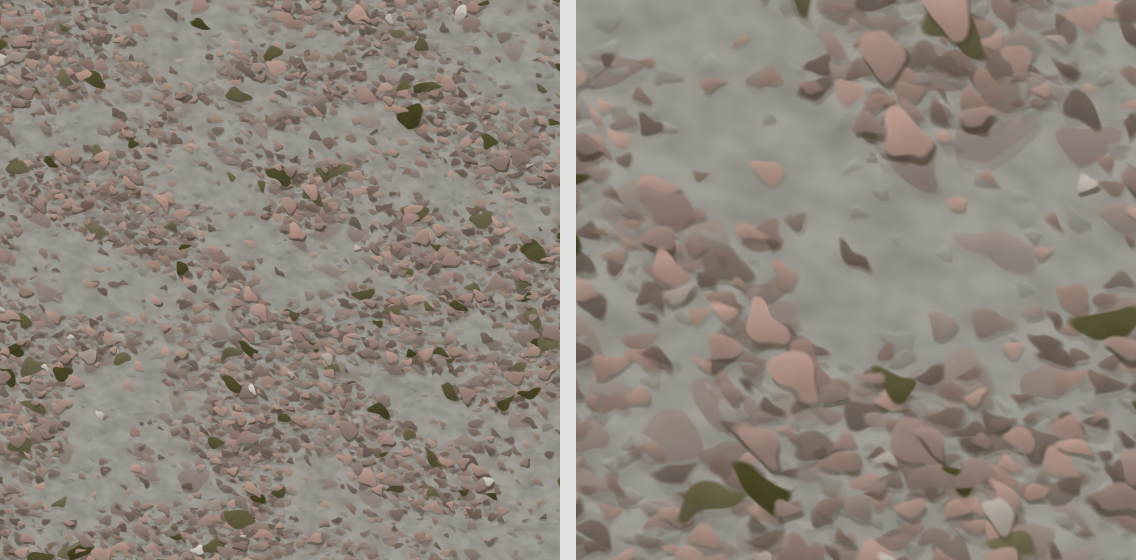
Left: the whole. Right: its middle third, enlarged.
This texture is drawn by a three.js fragment shader. Its source:

```glsl
#define EDGE 0.0012        // half width of a soft edge
#define SLOPE -0.22        // mean tilt of stones and drifts
#define TILT_SPREAD 1.5    // random tilt around the slope
#define RAGGED 0.22        // warp of the outlines, in cells
#define CORNERS 0.17       // three-sided bulge of a stone
#define SHADE 0.09         // light from above on each stone
#define DRIFT_SCALE vec2(3.6, 6.5)
#define STRAY 0.13         // share of stones left on bare sand

varying vec2 vUv;

const vec3 SAND_DARK  = vec3(0.535, 0.525, 0.495);
const vec3 SAND_LIGHT = vec3(0.625, 0.615, 0.585);
const vec3 SHADOW     = vec3(0.275, 0.240, 0.185);
const vec3 BROWN      = vec3(0.370, 0.320, 0.285);
const vec3 MAUVE      = vec3(0.510, 0.445, 0.415);
const vec3 TAUPE      = vec3(0.580, 0.525, 0.490);
const vec3 PINK       = vec3(0.700, 0.580, 0.530);
const vec3 MOSS       = vec3(0.220, 0.215, 0.085);
const vec3 OLIVE      = vec3(0.420, 0.400, 0.300);
const vec3 QUARTZ     = vec3(0.780, 0.765, 0.730);

vec3 hash3(vec2 p) {
  vec3 q = fract(p.xyx * vec3(0.1031, 0.1030, 0.0973));
  q += dot(q, q.yxz + 33.33);
  return fract((q.xxy + q.yzz) * q.zyx);
}

mat2 rotation(float a) {
  float c = cos(a), s = sin(a);
  return mat2(c, -s, s, c);
}

float corner(vec2 cell, vec2 offset, vec2 f) {
  float a = 6.2832 * hash3(cell + offset).x;
  return dot(vec2(cos(a), sin(a)), f - offset);
}

float gradientNoise(vec2 p) {
  vec2 i = floor(p), f = fract(p);
  vec2 u = f * f * f * (f * (f * 6.0 - 15.0) + 10.0);
  float low = mix(corner(i, vec2(0.0), f), corner(i, vec2(1.0, 0.0), f), u.x);
  float high = mix(corner(i, vec2(0.0, 1.0), f), corner(i, vec2(1.0), f), u.x);
  return mix(low, high, u.y);
}

// Share of stones at a place: drifts with bare sand between them
float drift(vec2 uv) {
  vec2 p = rotation(SLOPE) * uv * DRIFT_SCALE + 41.0;
  float n = gradientNoise(p) + 0.6 * gradientNoise(p * 2.3 + 17.0);
  return max(STRAY, smoothstep(-0.28, 0.18, n));
}

// Coverage of a rounded, slightly three-cornered stone
float stone(vec2 q, vec2 size, float turn, float soft) {
  q /= size;
  float r = length(q);
  float c = dot(q, vec2(cos(turn), sin(turn))) / max(r, 0.001);
  r *= 1.0 + CORNERS * (4.0 * c * c * c - 3.0 * c);
  return 1.0 - smoothstep(1.0 - soft, 1.0 + soft, r);
}

// One layer of stones; lower rows lie over upper ones
void scatter(inout vec3 color, vec2 uv, float cells, float share,
             vec3 toneA, vec3 toneB, float opacity, float shadow) {
  vec2 p = uv * cells;
  vec2 seed = vec2(cells * 7.0, cells * 3.0);
  vec2 w = p * 1.4 + seed;
  vec2 warped = p + RAGGED * vec2(gradientNoise(w), gradientNoise(w + 57.0));
  vec2 home = floor(p);
  for (int j = 1; j >= -1; j--) {
    for (int i = -1; i <= 1; i++) {
      vec2 cell = home + vec2(float(i), float(j));
      vec3 place = hash3(cell + seed);
      vec2 center = cell + place.xy;
      if (place.z > share * drift(center / cells)) continue;

      vec3 form = hash3(cell + seed + 131.0);
      vec3 look = hash3(cell + seed + 277.0);
      float width = mix(0.27, 0.72, form.x * form.x);
      vec2 size = width * vec2(1.0, mix(0.38, 0.78, form.y));
      mat2 tilt = rotation(SLOPE + TILT_SPREAD * (form.z - 0.5));
      float soft = min(EDGE * cells / size.y, 0.6);
      float turn = 6.2832 * look.y;
      vec2 d = warped - center;

      float under = stone(tilt * (d + vec2(-0.06, 0.16)), size, turn, soft);
      color = mix(color, SHADOW, under * shadow * look.z);
      vec3 tone = mix(toneA, toneB, look.x);
      tone *= 1.0 + SHADE * clamp(d.y / size.y, -1.0, 1.0);
      color = mix(color, tone, stone(tilt * d, size, turn, soft) * opacity);
    }
  }
}

void main() {
  // Mottled sand
  vec2 s = rotation(SLOPE) * vUv;
  float mottle = gradientNoise(s * vec2(24.0, 40.0) + 9.0)
               + 0.6 * gradientNoise(s * vec2(65.0, 95.0) + 23.0);
  vec3 color = mix(SAND_DARK, SAND_LIGHT, clamp(0.62 + 0.8 * mottle, 0.0, 1.0));

  // Buried stones, gravel, pale pebbles, moss, quartz
  scatter(color, vUv, 27.0, 0.85, MAUVE, TAUPE, 0.70, 0.15);
  scatter(color, vUv, 70.0, 0.90, SAND_DARK, SAND_LIGHT, 0.60, 0.30);
  scatter(color, vUv, 47.0, 0.75, BROWN, TAUPE, 0.85, 0.30);
  scatter(color, vUv, 61.0, 0.85, BROWN, PINK, 0.85, 0.40);
  scatter(color, vUv, 29.0, 0.20, MOSS, OLIVE, 0.92, 0.20);
  scatter(color, vUv, 39.0, 0.42, MAUVE, PINK, 0.92, 0.80);
  scatter(color, vUv, 43.0, 0.04, TAUPE, QUARTZ, 1.00, 0.60);

  gl_FragColor = vec4(color, 1.0);
}
```
